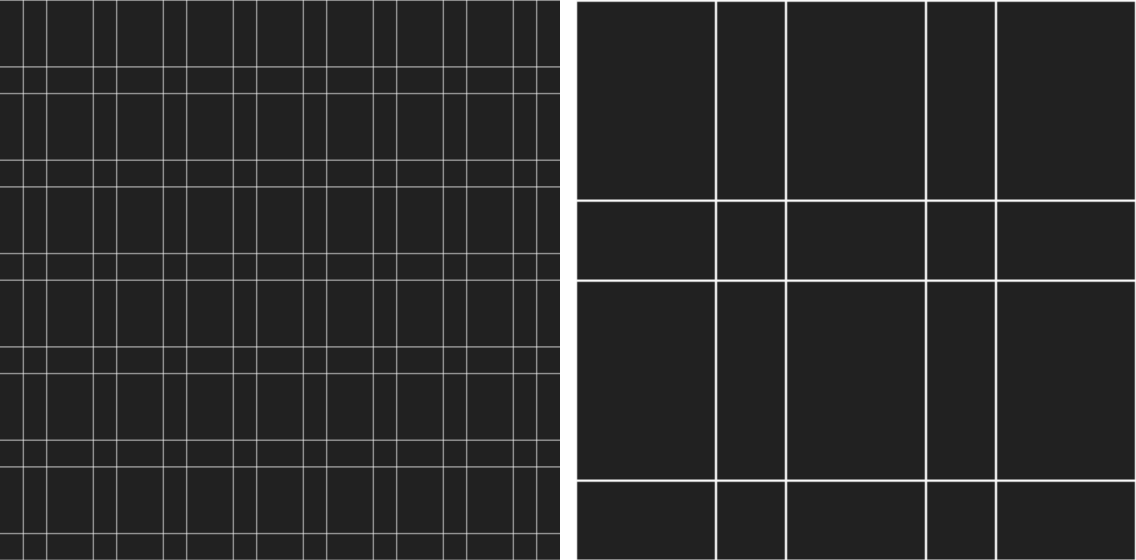
Left, the full canvas; right, a detail of the centre.
This pattern is drawn by a Shadertoy shader. Its source:

```glsl
#define REPEATS vec2(8.0, 6.0)
#define FIRST_LINE vec2(1.0 / 3.0, 0.0)
#define SECOND_LINE vec2(2.0 / 3.0, 2.0 / 7.0)
#define LINE_WIDTH 0.00136
#define LINE_SHIFT vec2(0.0, -0.0004)
#define EDGE_PIXELS 1.05
#define GROUND vec3(0.131)
#define LINE_COLOR vec3(0.98)

// Wrapped distance to a line in each cell, in canvas units
vec2 lineDistance(vec2 uv, vec2 position) {
    vec2 cell = (uv - LINE_SHIFT) * REPEATS - position;
    return abs(fract(cell + 0.5) - 0.5) / REPEATS;
}

// Filtered coverage that keeps thin lines at constant total weight
vec2 lineCoverage(vec2 dist, vec2 blur) {
    float halfWidth = 0.5 * LINE_WIDTH;
    return smoothstep(-blur, blur, dist + halfWidth)
         - smoothstep(-blur, blur, dist - halfWidth);
}

void mainImage(out vec4 fragColor, in vec2 fragCoord) {
    vec2 uv = fragCoord / iResolution.xy;
    vec2 blur = EDGE_PIXELS / iResolution.xy;

    // Two lines per cell on each axis: x holds verticals, y horizontals
    vec2 lines = lineCoverage(lineDistance(uv, FIRST_LINE), blur)
               + lineCoverage(lineDistance(uv, SECOND_LINE), blur);
    lines = clamp(lines, 0.0, 1.0);

    // Overlapping translucent edges brighten at the crossings
    float ink = 1.0 - (1.0 - lines.x) * (1.0 - lines.y);
    fragColor = vec4(mix(GROUND, LINE_COLOR, ink), 1.0);
}
```
